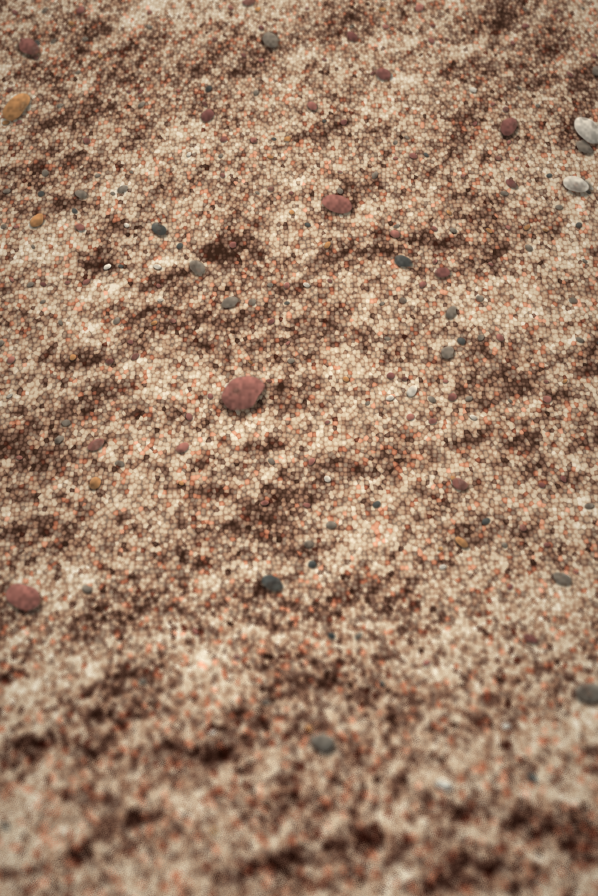
Write a Shadertoy shader that draws this texture.

```glsl
// Coarse beach sand with clumps and scattered pebbles, seen at a slant with shallow focus.

vec3 hash3(vec2 p) {
    vec3 v = fract(p.xyx * vec3(0.1031, 0.1030, 0.0973));
    v += dot(v, v.yxz + 33.33);
    return fract((v.xxy + v.yzz) * v.zyx);
}

float noise(vec2 p) {
    vec2 cell = floor(p), f = fract(p);
    f = f * f * (3.0 - 2.0 * f);
    return mix(mix(hash3(cell).x, hash3(cell + vec2(1, 0)).x, f.x),
               mix(hash3(cell + vec2(0, 1)).x, hash3(cell + vec2(1, 1)).x, f.x), f.y);
}

mat2 rotation(float angle) {
    float c = cos(angle), s = sin(angle);
    return mat2(c, s, -s, c);
}

// Clumpy relief of the sand, about 0 to 1
float relief(vec2 q) {
    float height = 0.0, weight = 0.53;
    q = q * 9.0 + 40.0;
    for (int i = 0; i < 4; i++) {
        height += weight * noise(q);
        q = rotation(0.65) * q * 2.07 + 11.3;
        weight *= 0.52;
    }
    return height;
}

// Nearest grain: xyz = its random values, w = distance to its centre
vec4 nearestGrain(vec2 p) {
    vec2 cell = floor(p);
    vec4 best = vec4(0, 0, 0, 9);
    for (int y = -1; y <= 1; y++)
    for (int x = -1; x <= 1; x++) {
        vec2 id = cell + vec2(x, y);
        vec3 rnd = hash3(id);
        float d = length(id + 0.1 + 0.8 * rnd.xy - p);
        if (d < best.w) best = vec4(hash3(id + 71.0), d);
    }
    return best;
}

// Sand colour for a brightness; warmth picks reddish or greyish middle tones
vec3 sandRamp(float tone, float warmth) {
    vec3 middle = mix(vec3(0.58, 0.49, 0.41), vec3(0.65, 0.49, 0.38), warmth);
    vec3 color = mix(vec3(0.22, 0.14, 0.10), vec3(0.32, 0.22, 0.17), smoothstep(0.05, 0.22, tone));
    color = mix(color, vec3(0.49, 0.36, 0.29), smoothstep(0.24, 0.38, tone));
    color = mix(color, middle, smoothstep(0.39, 0.51, tone));
    color = mix(color, vec3(0.75, 0.62, 0.50), smoothstep(0.52, 0.63, tone));
    color = mix(color, vec3(0.84, 0.76, 0.65), smoothstep(0.64, 0.77, tone));
    return mix(color, vec3(0.93, 0.88, 0.80), smoothstep(0.82, 1.0, tone));
}

vec3 sand(vec2 q) {
    float height = relief(q);
    float slope = height - relief(q + vec2(-0.004, 0.012));
    float light = 1.9 * slope + 0.26 * (height - 0.5);
    light *= light < 0.0 ? 1.35 : 1.0;
    vec4 grain = nearestGrain(q * 150.0);
    float tone = 0.66 + light + 0.38 * (grain.x - 0.5) - 0.22 * smoothstep(0.2, 0.75, grain.w);
    tone -= 0.22 * step(0.94, grain.z);
    vec3 color = sandRamp(tone, smoothstep(0.3, 0.6, grain.y));
    return color * mix(vec3(1), vec3(1.04, 0.84, 0.78), step(0.92, grain.y));
}

// One pebble at most per cell, rarer in the foreground
vec3 addPebbles(vec3 color, vec2 q, float cells, float chance) {
    vec2 cell = floor(q * cells);
    vec3 place = hash3(cell + cells), form = hash3(cell + cells + 57.0), kind = hash3(cell + cells + 91.0);
    chance *= mix(0.2, 1.0, smoothstep(-0.6, 0.0, cell.y / cells));
    if (place.z > chance) return color;

    vec2 d = fract(q * cells) - 0.5 - 0.36 * (place.xy - 0.5);
    float radius = mix(0.13, 0.24, form.y);
    mat2 turn = rotation((form.x - 0.5) * 1.8);
    vec2 stretch = vec2(1.0, 1.15 + 0.6 * form.z);
    float wobble = 0.3 * (noise(q * cells * 7.0) - 0.5);
    float edge = length(turn * d * stretch) / radius + wobble;
    float shadow = length(turn * (d + vec2(-0.05, 0.2) * radius) * stretch) / radius;
    color *= 1.0 - 0.5 * (1.0 - smoothstep(0.85, 1.25, shadow));

    vec3 stone = mix(vec3(0.68, 0.45, 0.39), vec3(0.50, 0.32, 0.29), kind.y);
    stone = mix(stone, vec3(0.53, 0.48, 0.42), step(0.42, kind.x));
    stone = mix(stone, vec3(0.33, 0.33, 0.31), step(0.70, kind.x));
    stone = mix(stone, vec3(0.74, 0.53, 0.34), step(0.79, kind.x));
    stone = mix(stone, vec3(0.86, 0.82, 0.75), step(0.92, kind.x));
    stone *= 0.95 + 0.3 * d.y / radius + 0.28 * (noise(q * 190.0) - 0.5);
    float dusting = 0.3 * smoothstep(0.55, 0.8, noise(q * 60.0));
    return mix(color, stone, (1.0 - smoothstep(0.88, 1.0, edge)) * (0.95 - dusting));
}

// Ground plane: features grow toward the bottom
vec3 ground(vec2 p) {
    float scale = 1.35 - 0.37 * p.y;
    vec2 q = vec2((p.x - 0.5) / scale, -log(scale) / 0.37);
    vec3 color = addPebbles(sand(q), q, 31.0, 0.20);
    color = addPebbles(color, q, 14.0, 0.20);
    return addPebbles(color, q, 6.5, 0.22);
}

void mainImage(out vec4 fragColor, in vec2 fragCoord) {
    vec2 p = fragCoord / iResolution.x;
    float top = iResolution.y / iResolution.x;

    // Lens blur: sharp above the middle, soft in front and slightly at the far end
    float blur = 0.0012 + 0.008 * pow(1.0 - smoothstep(0.0, 0.8, p.y), 1.4);
    blur += 0.001 * smoothstep(1.2, 1.5, p.y);
    vec3 color = vec3(0);
    for (int i = 0; i < 16; i++) {
        float angle = 2.4 * float(i);
        color += ground(p + blur * sqrt((float(i) + 0.5) / 16.0) * vec2(cos(angle), sin(angle)));
    }
    color /= 16.0;

    // Foreground contrast and corner falloff
    float front = 1.0 - smoothstep(0.0, 0.7, p.y);
    color = mix(vec3(0.63, 0.51, 0.41), color, 1.0 + 0.35 * front);
    vec2 corner = vec2(p.x - 0.5, p.y / top - 0.55);
    color *= 1.05 - 0.45 * dot(corner, corner);
    fragColor = vec4(clamp(color, 0.0, 1.0), 1.0);
}
```
